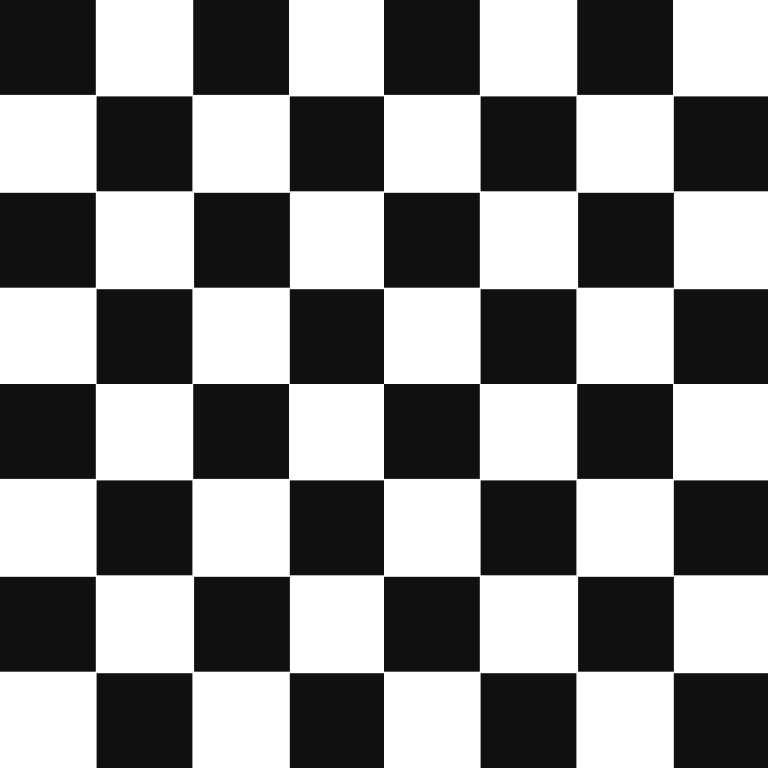
A three.js fragment shader for this pattern:

```glsl
// Checkerboard of 8 by 8 squares, near-black on white, dark in the upper left.
// Each dark square is a box set slightly apart from its neighbours. The spacing
// restarts every four squares, which leaves uneven white hairlines.
#define CELLS 8.0                    // squares across and down
#define GROUP 4.0                    // squares before the spacing restarts
#define PITCH vec2(1.0063, 1.0042)   // step between squares, in cells
#define SIZE vec2(0.998, 0.9885)     // width and height of a square, in cells
#define NUDGE 0.009                  // sideways slip of one square per group
#define INK vec3(0.063)
#define PAPER vec3(1.0)

varying vec2 vUv;

// Antialiased coverage of the box from low to high
float boxCoverage(vec2 p, vec2 low, vec2 high, vec2 edge) {
  vec2 inside = clamp(min(p - low, high - p) / edge + 0.5, 0.0, 1.0);
  return inside.x * inside.y;
}

// Coverage of the dark square at a column and row, counted from the upper left
float darkSquare(vec2 p, vec2 cell, vec2 edge) {
  if (mod(cell.x + cell.y, 2.0) > 0.5) return 0.0;
  vec2 groupStart = floor(cell / GROUP) * GROUP;
  vec2 index = cell - groupStart;
  vec2 low = groupStart + index * PITCH;
  if (index == vec2(2.0)) low.x += NUDGE;
  vec2 high = min(low + SIZE, groupStart + GROUP);
  return boxCoverage(p, low, high, edge);
}

void main() {
  // Cell units, with rows running downwards
  vec2 p = vec2(vUv.x, 1.0 - vUv.y) * CELLS;
  vec2 edge = max(fwidth(vUv) * CELLS, vec2(1e-5));
  vec2 home = floor(p);

  // Neighbours are included because squares drift over their cell borders
  float ink = 0.0;
  for (int y = -1; y <= 1; y++) {
    for (int x = -1; x <= 1; x++) {
      ink += darkSquare(p, home + vec2(float(x), float(y)), edge);
    }
  }
  gl_FragColor = vec4(mix(PAPER, INK, min(ink, 1.0)), 1.0);
}
```
